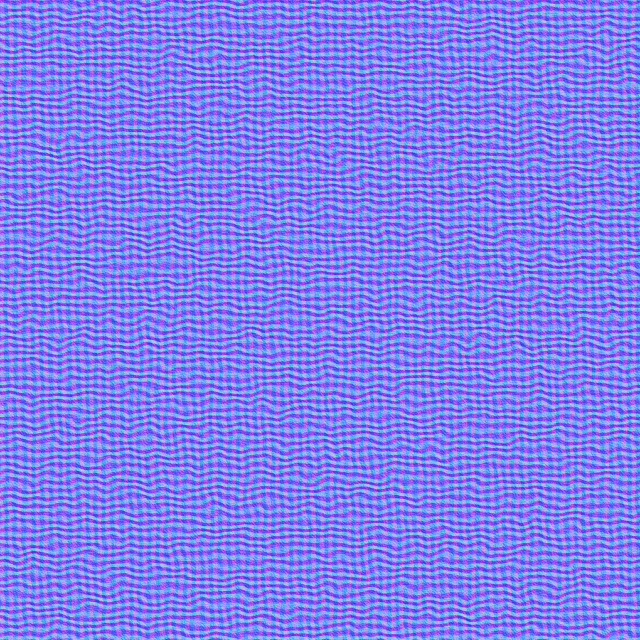
A three.js fragment shader for this texture map:

```glsl
// Tangent-space normal map of a loosely woven cloth with wavy, fuzzy threads.
varying vec2 vUv;

const float TAU = 6.2831853;
const vec2 THREADS = vec2(72.0, 80.0);      // repeats across and up
const vec2 THREAD_SLOPE = vec2(0.44, 0.58); // steepness of columns and rows
const float SAMPLE_STEP = 0.0007;

vec2 gradientAt(vec2 cell, vec2 period, float seed) {
  cell = mod(cell, period);
  float random = fract(sin(dot(cell, vec2(127.1, 311.7)) + seed) * 43758.55);
  return vec2(cos(TAU * random), sin(TAU * random));
}

// Gradient noise that tiles over the canvas; period is in lattice cells.
float gradientNoise(vec2 uv, vec2 period, float seed) {
  vec2 p = uv * period;
  vec2 cell = floor(p);
  vec2 f = p - cell;
  vec2 blend = f * f * f * (f * (f * 6.0 - 15.0) + 10.0);
  vec2 e = vec2(1.0, 0.0);
  float a = dot(gradientAt(cell, period, seed), f);
  float b = dot(gradientAt(cell + e.xy, period, seed), f - e.xy);
  float c = dot(gradientAt(cell + e.yx, period, seed), f - e.yx);
  float d = dot(gradientAt(cell + e.xx, period, seed), f - e.xx);
  return mix(mix(a, b, blend.x), mix(c, d, blend.x), blend.y);
}

// Sideways drift of the threads, in thread widths.
vec2 threadDrift(vec2 uv) {
  float column = 0.40 * gradientNoise(uv, vec2(20.0, 24.0), 1.7)
               + 0.18 * gradientNoise(uv, vec2(52.0, 44.0), 4.1);
  float row = 0.70 * gradientNoise(uv, vec2(28.0, 24.0), 7.3)
            + 0.35 * gradientNoise(uv, vec2(50.0, 46.0), 9.9);
  return vec2(column, row);
}

// Ridge with steeper, flatter flanks than a plain cosine.
vec2 ridgeProfile(vec2 phase) {
  return cos(phase) + 0.05 * cos(3.0 * phase);
}

// Crossing rounded ridges, slightly uneven in thickness.
float weaveHeight(vec2 uv) {
  vec2 phase = TAU * (uv * THREADS + threadDrift(uv));
  vec2 thickness = 1.0 + 0.25 * vec2(
    gradientNoise(uv, vec2(36.0, 14.0), 13.1),
    gradientNoise(uv, vec2(14.0, 40.0), 17.9));
  vec2 ridges = ridgeProfile(phase) * thickness * THREAD_SLOPE / (TAU * THREADS);
  return ridges.x + ridges.y;
}

// Loose fibres: fine grain over the threads.
float fibreHeight(vec2 uv) {
  return 0.00075 * gradientNoise(uv, vec2(380.0), 21.3)
       + 0.00030 * gradientNoise(uv, vec2(210.0), 27.7);
}

float clothHeight(vec2 uv) {
  return weaveHeight(uv) + fibreHeight(uv);
}

// Surface normal from central differences of the height.
vec3 clothNormal(vec2 uv, float stepSize) {
  vec2 e = vec2(stepSize, 0.0);
  vec2 slope = vec2(
    clothHeight(uv + e.xy) - clothHeight(uv - e.xy),
    clothHeight(uv + e.yx) - clothHeight(uv - e.yx)) / (2.0 * stepSize);
  return normalize(vec3(-slope, 1.0));
}

void main() {
  vec3 normal = clothNormal(vUv, SAMPLE_STEP);
  gl_FragColor = vec4(normal * 0.5 + 0.5, 1.0);
}
```
